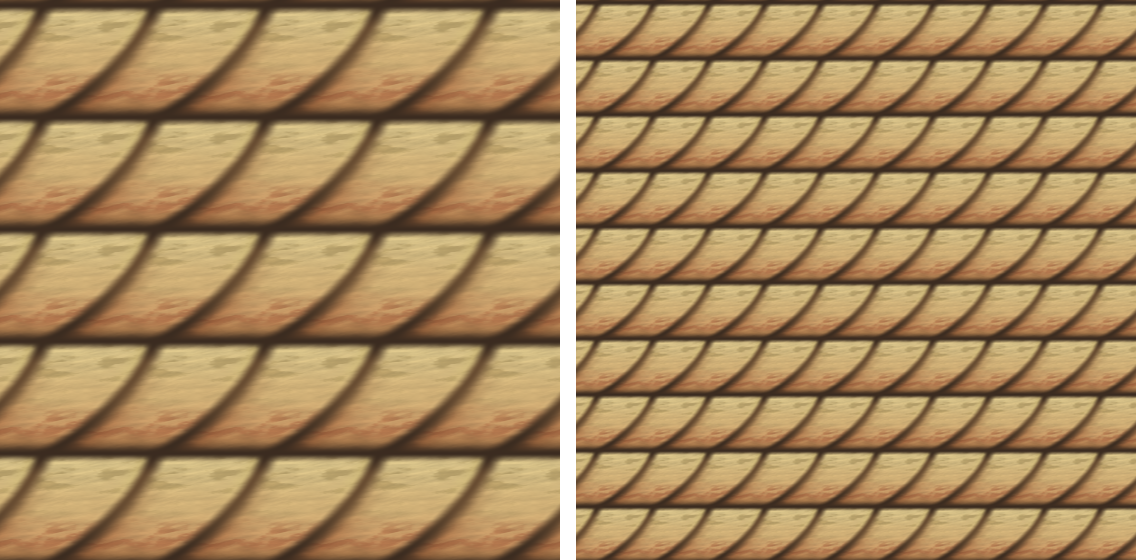
Left: one tile. Right: repeated 2 by 2.
Reproduce this texture procedurally as a Shadertoy shader.

```glsl
// Rows of twisted rope: slanted, leaf-shaped tan strands with soft dark gaps and painted fibre strokes.

const float REPEATS = 5.0;
const vec2 GRID_OFFSET = vec2(-0.383, 0.05);

const vec3 GAP_DARK   = vec3(0.23, 0.17, 0.125);
const vec3 GAP_BROWN  = vec3(0.47, 0.345, 0.22);
const vec3 STRAND_LOW = vec3(0.63, 0.45, 0.28);
const vec3 STRAND_RED = vec3(0.75, 0.56, 0.37);
const vec3 STRAND_MID = vec3(0.80, 0.675, 0.455);
const vec3 STRAND_TOP = vec3(0.84, 0.755, 0.53);
const vec3 RUST       = vec3(0.64, 0.39, 0.25);
const vec3 OLIVE      = vec3(0.65, 0.56, 0.35);

float hash(vec2 p) {
    return fract(sin(dot(p, vec2(127.1, 311.7))) * 43758.5453);
}

float noise(vec2 p) {
    vec2 i = floor(p), f = fract(p);
    f = f * f * (3.0 - 2.0 * f);
    return mix(mix(hash(i), hash(i + vec2(1, 0)), f.x),
               mix(hash(i + vec2(0, 1)), hash(i + vec2(1, 1)), f.x), f.y);
}

float fbm(vec2 p) {
    float sum = 0.0, amp = 0.5;
    for (int i = 0; i < 4; i++) {
        sum += amp * noise(p);
        p = p * 2.0 + 17.3;
        amp *= 0.5;
    }
    return sum / 0.9375;
}

// Sideways position of the slanted gap at height v; it advances one cell per row
float gapCurve(float v) {
    return 0.5 * (1.0 - pow(1.0 - v, 1.8)) + 0.5 * pow(v, 0.65);
}

float gapSlope(float v) {
    return 0.9 * pow(1.0 - v, 0.8) + 0.325 * pow(v, -0.35);
}

// Colour of the strand surface: height gradient plus streaky brush strokes
vec3 strandColor(vec2 p) {
    vec2 q = vec2(p.x, p.y - 0.13 * p.x);
    q.y += 0.03 * (noise(p * vec2(4.0, 5.0)) - 0.5);
    float v = p.y + 0.12 * (fbm(q * vec2(4.0, 14.0)) - 0.5);

    vec3 color = mix(STRAND_LOW, STRAND_RED, smoothstep(0.05, 0.24, v));
    color = mix(color, STRAND_MID, smoothstep(0.18, 0.5, v));
    color = mix(color, STRAND_TOP, smoothstep(0.5, 0.95, v));

    // Rusty blotches low down, olive streaks higher up
    float blotch = smoothstep(0.48, 0.75, fbm(q * vec2(4.5, 17.0) + 5.0));
    float lowBand = smoothstep(0.1, 0.2, p.y) * (1.0 - smoothstep(0.26, 0.46, p.y));
    color = mix(color, RUST, 0.65 * blotch * lowBand);
    float streak = smoothstep(0.52, 0.78, fbm(q * vec2(5.0, 20.0) + 31.0));
    color = mix(color, OLIVE, 0.55 * streak * smoothstep(0.4, 0.6, p.y));

    // Fine fibres
    float fibre = fbm(q * vec2(6.0, 34.0) + 9.0) - 0.5;
    return color * (1.0 + 0.19 * fibre);
}

void mainImage(out vec4 fragColor, in vec2 fragCoord) {
    vec2 cell = fragCoord / iResolution.xy * REPEATS + GRID_OFFSET;
    float v = clamp(fract(cell.y), 0.002, 0.998);
    float curve = gapCurve(v);
    float w = fract(cell.x - curve);
    vec2 local = vec2(w + curve, v);

    // Distances to the slanted gaps on both sides of the strand
    float slant = inversesqrt(1.0 + pow(gapSlope(v), 2.0));
    float leftEdge = smoothstep(0.0, 0.135, w * slant);
    float rightEdge = smoothstep(0.0, 0.095, (1.0 - w) * slant);

    // Shading toward the row gaps
    float rows = smoothstep(0.0, 0.12, v) * smoothstep(0.0, 0.085, 1.0 - v);

    // Exposure of the strand, roughened where it meets the gap
    float body = leftEdge * rightEdge * rows;
    float rough = fbm(local * vec2(6.0, 16.0) + 50.0) - 0.5;
    body = clamp(body + 1.2 * rough * body * (1.0 - body), 0.0, 1.0);

    // Gaps are darkest at the junctions and browner along the upper slant
    float lift = smoothstep(0.05, 0.6, v) * (1.0 - smoothstep(0.78, 0.99, v));
    vec3 gap = mix(GAP_DARK, GAP_BROWN, 0.75 * lift);

    // Warm shadow on the lower left side, pale rim on the upper right
    vec3 strand = strandColor(local);
    float warm = (1.0 - smoothstep(0.05, 0.25, w * slant)) * (1.0 - smoothstep(0.25, 0.9, v));
    strand = mix(strand, strand * vec3(0.88, 0.78, 0.74), warm);
    float rim = (1.0 - smoothstep(0.06, 0.2, (1.0 - w) * slant)) * smoothstep(0.45, 0.85, v);
    strand = mix(strand, vec3(0.81, 0.73, 0.46), 0.5 * rim);

    fragColor = vec4(mix(gap, strand, body), 1.0);
}
```
